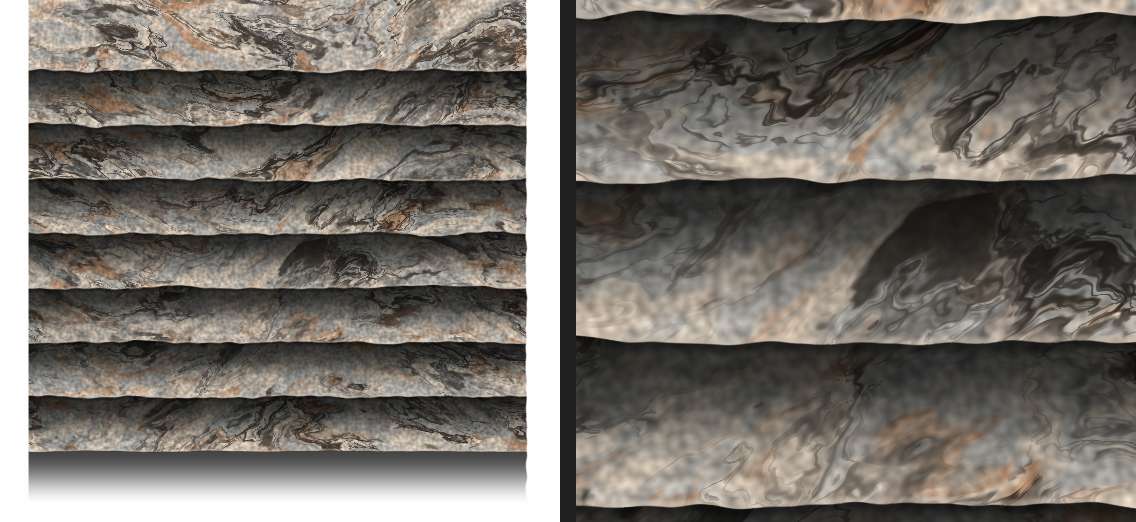
Left: the whole. Right: its middle third, enlarged.
A Shadertoy shader for this texture:

```glsl
// Weathered granite staircase seen head-on, with a soft shadow on a white floor.

#define STEPS 7.0           // shaded risers below the top tread
#define STEP_HEIGHT 0.1042
#define SLAB_BOTTOM 0.1353
#define SLAB_LEFT 0.051
#define SLAB_RIGHT 0.940
#define LIP_WEAR 0.07       // waviness of the step lips
#define RISER_DARK 0.27     // light left just under a lip
#define FLOOR_FADE 0.105    // height of the floor shadow
#define VEIN_STRENGTH 0.86

const vec3 PALE = vec3(0.82, 0.76, 0.69);
const vec3 GREY = vec3(0.67, 0.66, 0.64);
const vec3 RUST = vec3(0.68, 0.49, 0.35);
const vec3 VEIN = vec3(0.15, 0.125, 0.105);

vec2 hashGradient(vec2 cell) {
    vec3 h = fract(cell.xyx * vec3(0.1031, 0.1030, 0.0973));
    h += dot(h, h.yzx + 33.33);
    float angle = 6.2832 * fract((h.x + h.y) * h.z);
    return vec2(cos(angle), sin(angle));
}

float gradientNoise(vec2 p) {
    vec2 i = floor(p), f = p - i;
    vec2 u = f * f * f * (f * (f * 6.0 - 15.0) + 10.0);
    vec2 e = vec2(0.0, 1.0);
    float a = dot(hashGradient(i), f);
    float b = dot(hashGradient(i + e.yx), f - e.yx);
    float c = dot(hashGradient(i + e.xy), f - e.xy);
    float d = dot(hashGradient(i + e.yy), f - e.yy);
    return 1.4 * mix(mix(a, b, u.x), mix(c, d, u.x), u.y);
}

float fbm(vec2 p) {
    float sum = 0.0, amplitude = 0.5;
    for (int i = 0; i < 5; i++) {
        sum += amplitude * gradientNoise(p);
        p = mat2(1.9, 0.5, -0.5, 1.9) * p + 11.7;
        amplitude *= 0.52;
    }
    return sum;
}

// Granite: pale and grey minerals, rust stains, grain, dark veins and cracks
vec3 granite(vec2 p) {
    vec2 q = p * vec2(6.0, 12.0);
    q.y += 0.8 * sin(p.x * 7.0 + p.y * 3.0);
    vec2 w = q + 1.1 * vec2(fbm(q + 5.3), fbm(q + 17.1));

    vec3 color = mix(GREY, PALE, smoothstep(-0.2, 0.25, fbm(w * 2.0)));
    color = mix(color, RUST, 0.75 * smoothstep(0.05, 0.42, fbm(w * 1.7 + 31.4)));
    color *= 1.0 + 0.20 * gradientNoise(p * 150.0) + 0.16 * gradientNoise(p * 67.0);

    float cluster = smoothstep(-0.22, 0.30, fbm(w * 0.8 + 53.2));
    float vein = 1.0 - smoothstep(0.01, 0.11, abs(fbm(w * 1.3 + 71.9)));
    float crack = 1.0 - smoothstep(0.01, 0.10, abs(fbm(w * 3.1 + 90.7)));
    float blotch = smoothstep(0.20, 0.42, fbm(w * 1.5 + 43.6));
    float dark = max(max(vein * cluster, 0.75 * crack * cluster), 0.8 * blotch);
    return mix(color, VEIN, VEIN_STRENGTH * dark);
}

// Light on one riser: rise is 0 at its lower lip and 1 under the lip above
float riserLight(float rise) {
    return mix(1.0, RISER_DARK, smoothstep(0.0, 0.95, rise));
}

void mainImage(out vec4 fragColor, in vec2 fragCoord) {
    vec2 uv = fragCoord / iResolution.xy;
    vec2 p = fragCoord / iResolution.y;
    vec2 pixel = 1.0 / iResolution.xy;

    // Step coordinate, with each lip worn along its length
    float s = (uv.y - SLAB_BOTTOM) / STEP_HEIGHT;
    float lip = round(s);
    float nearLip = 1.0 - 2.0 * abs(s - lip);
    float wear = gradientNoise(vec2(p.x * 9.0, lip * 7.37 + 0.4))
               + 0.4 * gradientNoise(vec2(p.x * 34.0, lip * 5.71 + 0.3));
    s += LIP_WEAR * wear * nearLip * (lip < 0.5 ? 0.3 : 1.0);
    float d = s - lip;
    float aa = pixel.y / STEP_HEIGHT;
    float above = smoothstep(-aa, aa, d);

    // Shading on both sides of the nearest lip, blended across it
    float uneven = 0.16 * fbm(vec2(p.x * 5.0, s * 1.5 + 8.0)) * (1.0 - nearLip);
    float lightAbove = lip > STEPS - 0.5 ? 1.0 : riserLight(max(d, 0.0) + uneven);
    float lightBelow = lip > STEPS + 0.5 ? 1.0 : riserLight(min(1.0 + d, 1.0) + uneven);
    float light = mix(lightBelow, lightAbove, above);

    // Each step is cut from a different part of the stone
    float index = clamp(floor(s), 0.0, STEPS);
    vec3 stone = granite(p + index * vec2(3.17, 0.73)) * light;
    stone = mix(stone, stone * vec3(0.96, 1.0, 1.01), 1.0 - light);

    // Bright chipped rim on the lip and a dark gap beneath it
    float hasLip = step(lip, STEPS + 0.5);
    float rim = above * (1.0 - smoothstep(0.015, 0.055, d)) * hasLip;
    stone = mix(stone, PALE, rim * (0.42 + 0.35 * gradientNoise(vec2(p.x * 25.0, lip))));
    float gap = (1.0 - above) * smoothstep(-0.09, -0.01, d) * hasLip;
    stone *= 1.0 - 0.38 * gap;

    // Floor shadow fading to white
    float fade = smoothstep(0.0, 1.0, (SLAB_BOTTOM - uv.y) / FLOOR_FADE);
    vec3 shadow = vec3(mix(0.27, 1.0, fade));
    vec3 color = mix(shadow, stone, smoothstep(-aa, aa, s));

    // Straight left side, slightly chipped right side
    float right = SLAB_RIGHT + 0.002 * gradientNoise(vec2(p.y * 45.0, 2.6));
    float inside = smoothstep(-pixel.x, pixel.x, uv.x - SLAB_LEFT)
                 * smoothstep(-pixel.x, pixel.x, right - uv.x);
    fragColor = vec4(mix(vec3(0.995), clamp(color, 0.0, 1.0), inside), 1.0);
}
```
